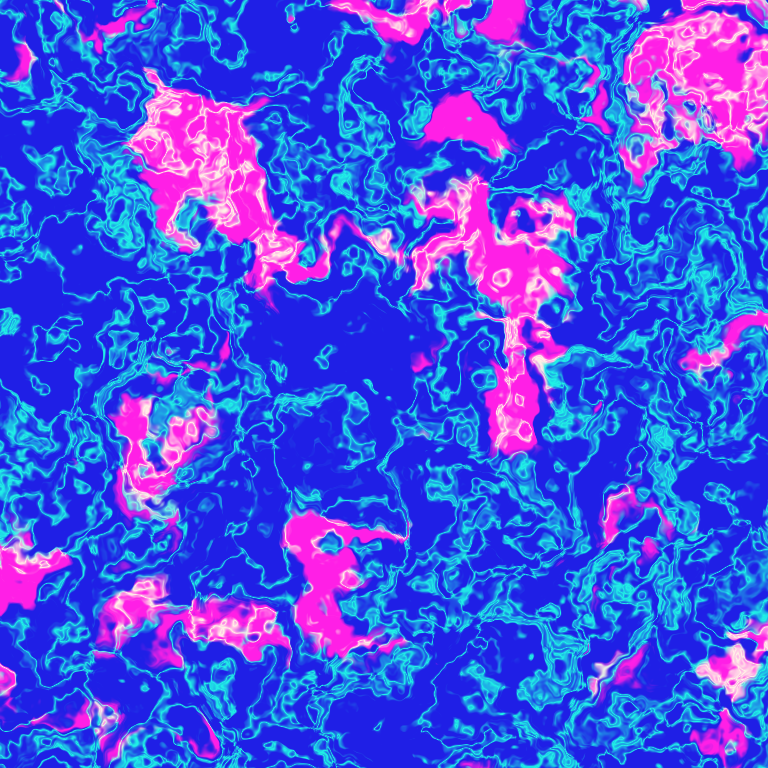
Write a three.js fragment shader that draws this texture.

```glsl
// Curling cyan filaments over deep blue, crossed by ragged magenta veins.
#define WARP_SCALE 9.0
#define WARP_AMOUNT 0.17
#define FILAMENT_SCALE 10.0
#define FILAMENT_REACH 0.22
#define FILAMENT_FALLOFF 1.7
#define VEIN_SCALE 2.6
#define VEIN_PATCH_SCALE 3.7
#define VEIN_WIDTH 0.035
#define VEIN_RAGGED 0.5
#define VEIN_SOFTNESS 0.04
#define LOW_TONE 0.12
#define BLUE_LEVEL 0.9

varying vec2 vUv;

const float TAU = 6.28319;

float hash(vec2 p) {
  vec3 q = fract(vec3(p.xyx) * 0.1031);
  q += dot(q, q.yzx + 33.33);
  return fract((q.x + q.y) * q.z);
}

// Dot product of a random unit gradient with the offset from its corner
float corner(vec2 cell, vec2 offset) {
  float angle = TAU * hash(cell);
  return dot(vec2(cos(angle), sin(angle)), offset);
}

float gradientNoise(vec2 p) {
  vec2 i = floor(p);
  vec2 f = p - i;
  vec2 u = f * f * f * (f * (f * 6.0 - 15.0) + 10.0);
  vec2 e = vec2(1.0, 0.0);
  float bottom = mix(corner(i, f), corner(i + e.xy, f - e.xy), u.x);
  float top = mix(corner(i + e.yx, f - e.yx), corner(i + e.xx, f - e.xx), u.x);
  return mix(bottom, top, u.y);
}

// Four octaves, each one turned and shifted to hide the lattice
float fbm(vec2 p) {
  mat2 turn = mat2(1.6, 1.2, -1.2, 1.6);
  float sum = 0.0;
  float gain = 1.0;
  for (int octave = 0; octave < 4; octave++) {
    sum += gain * gradientNoise(p);
    p = turn * p + vec2(17.3, 9.1);
    gain *= 0.5;
  }
  return sum;
}

void main() {
  // Strong domain warp: stretches the noise into wisps and fine grain
  vec2 base = vUv * WARP_SCALE;
  vec2 warp = WARP_AMOUNT * vec2(fbm(base + 40.0), fbm(base + vec2(95.0, 71.0)));

  // Filaments: thin bright ridges along the zero lines of the warped noise
  float grain = fbm((vUv + warp) * FILAMENT_SCALE + 130.0);
  float ridge = max(0.0, 1.0 - abs(grain) / FILAMENT_REACH);
  float filament = pow(ridge, FILAMENT_FALLOFF);

  // Veins: broad ridges, broken up by patches and frayed by the warp
  vec2 frayed = vUv + warp * VEIN_RAGGED;
  float path = abs(fbm(frayed * VEIN_SCALE + vec2(61.4, 23.7)));
  float patches = 0.4 * fbm(frayed * VEIN_PATCH_SCALE + vec2(11.2, 87.6));
  float depth = VEIN_WIDTH - path + patches + 0.15 * grain;
  float vein = smoothstep(-VEIN_SOFTNESS, VEIN_SOFTNESS, depth);

  // Veins drive red, filaments drive green, blue stays even
  float red = mix(LOW_TONE, 1.0, vein);
  float green = mix(LOW_TONE, 0.95, filament);
  gl_FragColor = vec4(red, green, BLUE_LEVEL, 1.0);
}
```
